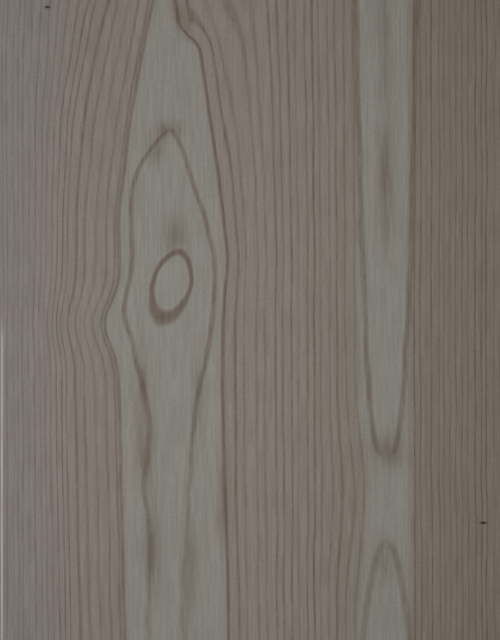
Reproduce this texture procedurally as a WebGL 1 fragment shader.

```glsl
precision highp float;
// Flat-sawn wood board: vertical growth rings bent around two pale cathedral
// figures, one with an eye-shaped knot. Rings are cells of a warped coordinate;
// outlines are distances to curves, and brown patches are soft ellipses.

uniform vec2 u_resolution;

#define PALE vec3(0.510, 0.500, 0.474)
#define LEFT_WOOD vec3(0.490, 0.463, 0.445)
#define MID_WOOD vec3(0.492, 0.463, 0.432)
#define RIGHT_WOOD vec3(0.460, 0.430, 0.390)
#define STAIN vec3(0.365, 0.318, 0.280)
#define RING_DEPTH 0.50
#define OUTLINE_DEPTH 0.52
#define STAIN_DEPTH 0.55
#define FIBRE_DEPTH 0.035
#define SPECKLE_DEPTH 0.022

float hash(vec2 p) {
  vec3 q = fract(vec3(p.xyx) * 0.1031);
  q += dot(q, q.yzx + 33.33);
  return fract((q.x + q.y) * q.z);
}

float noise(vec2 p) {
  vec2 i = floor(p), f = fract(p);
  f = f * f * (3.0 - 2.0 * f);
  return mix(mix(hash(i), hash(i + vec2(1, 0)), f.x),
             mix(hash(i + vec2(0, 1)), hash(i + vec2(1, 1)), f.x), f.y);
}

float bump(float x, float c, float w) {
  float d = (x - c) / w;
  return exp(-d * d);
}

float stroke(float d, float w) { return 1.0 - smoothstep(0.2 * w, w, abs(d)); }

float band(float x, float a, float b, float soft) {
  return smoothstep(a - soft, a + soft, x) * (1.0 - smoothstep(b - soft, b + soft, x));
}

float patchAt(vec2 p, vec2 c, vec2 r) {
  vec2 d = (p - c) / r;
  return exp(-dot(d, d));
}

// Sideways coordinate in which the growth rings are straight.
float straighten(vec2 p) {
  float top = 1.0 - min(p.y / 0.34, 1.0);
  float left = 0.068 * pow(top, 1.3) - 0.030 * bump(p.y, 0.505, 0.045)
             + 0.03 * max(p.y - 0.6, 0.0);
  left *= smoothstep(0.02, 0.24, p.x);
  float right = -0.062 * pow(top, 1.2) + 0.009 * bump(p.y, 0.40, 0.045)
              + 0.03 * max(p.y - 0.6, 0.0);
  right *= exp(-max(p.x - 0.45, 0.0) / 0.07);
  right -= 0.035 * (1.0 - smoothstep(0.03, 0.085, p.y)) * exp(-max(p.x - 0.38, 0.0) / 0.03);
  float bend = mix(left, right, smoothstep(0.315, 0.335, p.x));
  bend += 0.020 * bump(p.y, 0.78, 0.13) * bump(p.x, 0.72, 0.05);
  return p.x - bend + 0.004 * (noise(vec2(p.x * 9.0, p.y * 11.0)) - 0.5);
}

// Ring darkness; spacing tightens toward both sides of the board.
float rings(float s, vec2 p) {
  float g = 50.0 * s - 42.0 * max(0.14 - s, 0.0)
          + 14.0 * max(s - 0.55, 0.0) + 18.0 * max(s - 0.82, 0.0);
  float id = floor(g);
  float d = fract(g) - 0.5 - 0.4 * (hash(vec2(id, 7.0)) - 0.5);
  d += 0.14 * (noise(vec2(id * 3.7, p.y * 14.0)) - 0.5);
  float line = 1.0 - smoothstep(0.03, 0.23, abs(d));
  float late = 0.22 * smoothstep(-0.5, 0.0, d) * (1.0 - smoothstep(0.0, 0.3, d));
  float broken = 0.55 + 0.65 * noise(vec2(p.x * 300.0, p.y * 75.0));
  return (line * broken + late) * (0.4 + 0.6 * hash(vec2(id, 3.0)));
}

// Outline of the left figure, from its apex down to fading legs.
float leftFigure(vec2 p) {
  float a = clamp((p.y - 0.2) / 0.11, 0.0, 1.0);
  float l = mix(0.342, 0.264, a * (2.0 - a)) - 0.014 * bump(p.y, 0.48, 0.04)
          + 0.034 * smoothstep(0.51, 0.66, p.y) - 0.012 * bump(p.y, 0.76, 0.04);
  float r = mix(0.342, 0.430, pow(clamp((p.y - 0.2) / 0.2, 0.0, 1.0), 0.75))
          - 0.05 * smoothstep(0.45, 0.72, p.y) - 0.012 * smoothstep(0.72, 0.88, p.y);
  float wob = 0.006 * (noise(p * vec2(8.0, 30.0)) - 0.5);
  float d = min(abs(p.x - l + wob), abs(p.x - r + wob));
  return stroke(d, 0.008) * smoothstep(0.195, 0.205, p.y) * (1.0 - 0.5 * smoothstep(0.6, 0.9, p.y));
}

// Outline of the right figure: a long tongue above, an arch below.
float rightFigure(vec2 p) {
  float x = abs(p.x - 0.773 + 0.004 * (noise(p * vec2(6.0, 22.0)) - 0.5));
  float tongue = 0.061 * pow(clamp((0.715 - p.y) / 0.715, 0.0, 1.0), 0.3);
  float arch = 0.048 * sqrt(clamp((p.y - 0.845) / 0.155, 0.0, 1.0));
  return stroke(x - tongue, 0.009) * (1.0 - smoothstep(0.70, 0.72, p.y))
       + 0.8 * stroke(x - arch, 0.011) * smoothstep(0.84, 0.86, p.y);
}

float stains(vec2 p) {
  float t = patchAt(p, vec2(0.352 + 0.3 * p.y, 0.025), vec2(0.014, 0.03));
  t += patchAt(p, vec2(0.338, 0.203), vec2(0.025, 0.014)) + 0.7 * patchAt(p, vec2(0.31, 0.235), vec2(0.016, 0.02));
  t += 0.8 * patchAt(p, vec2(0.352, 0.368), vec2(0.024, 0.028));
  t += 0.8 * patchAt(p, vec2(0.285, 0.60), vec2(0.011, 0.05)) + patchAt(p, vec2(0.292, 0.70), vec2(0.016, 0.06));
  t += patchAt(p, vec2(0.305, 0.86), vec2(0.015, 0.06)) + 0.6 * patchAt(p, vec2(0.38, 0.90), vec2(0.013, 0.09));
  t += 0.6 * patchAt(p, vec2(0.396, 0.61), vec2(0.011, 0.05)) + 0.8 * patchAt(p, vec2(0.447, 0.78), vec2(0.012, 0.06));
  t += 0.85 * patchAt(p, vec2(0.771, 0.29), vec2(0.016, 0.10)) + 0.6 * patchAt(p, vec2(0.769, 0.06), vec2(0.013, 0.09));
  t += patchAt(p, vec2(0.775, 0.705), vec2(0.030, 0.025)) + 0.6 * patchAt(p, vec2(0.763, 0.87), vec2(0.022, 0.035));
  return t * (0.5 + 0.8 * noise(p * vec2(170.0, 22.0)));
}

void main() {
  vec2 uv = gl_FragCoord.xy / u_resolution;
  vec2 p = vec2(uv.x, 1.0 - uv.y);  // y runs down the board
  float s = straighten(p);
  float pale = max(band(s, 0.240, 0.442, 0.010), band(s, 0.716, 0.820, 0.009));

  // Wood tone and growth rings
  vec3 col = mix(LEFT_WOOD, MID_WOOD, smoothstep(0.05, 0.4, p.x));
  col = mix(col, RIGHT_WOOD, smoothstep(0.5, 1.0, p.x));
  col = mix(col, PALE, 0.9 * pale);
  float faint = mix(0.65, 1.0, smoothstep(0.05, 0.17, p.x));
  col = mix(col, STAIN, RING_DEPTH * faint * rings(s, p) * (1.0 - 0.93 * pale));

  // Figure outlines, brown patches and knot
  float outline = max(leftFigure(p), rightFigure(p));
  outline = max(outline, max(stroke(s - 0.238, 0.006), stroke(s - 0.446, 0.006)));
  col = mix(col, STAIN, OUTLINE_DEPTH * outline * (0.65 + 0.5 * noise(p * vec2(200.0, 60.0))));
  col = mix(col, STAIN, STAIN_DEPTH * clamp(stains(p), 0.0, 1.0));
  vec2 k = (p - vec2(0.343, 0.446)) * vec2(0.78125, 1.0);
  k.x += 0.2 * k.y;
  float eye = length(k / vec2(0.030, 0.051)) + 0.12 * (noise(p * 45.0) - 0.5);
  col = mix(col, PALE, 0.8 * (1.0 - smoothstep(0.75, 0.95, eye)));
  col = mix(col, STAIN, 0.72 * stroke(eye - 1.0, 0.17 + 0.14 * smoothstep(0.0, 0.05, k.y)));

  // Fibres, speckle, uneven light, small nicks and the worn left edge
  col += FIBRE_DEPTH * (noise(p * vec2(260.0, 28.0)) - 0.5);
  col += SPECKLE_DEPTH * (noise(p * vec2(400.0, 512.0)) - 0.5);
  vec2 away = p - vec2(0.35, 0.52);
  col *= 1.025 - 0.16 * dot(away, away);
  float nick = patchAt(p, vec2(0.967, 0.817), vec2(0.006, 0.002)) + patchAt(p, vec2(0.095, 0.011), vec2(0.005, 0.002));
  col *= 1.0 - 0.6 * nick;
  col += 0.14 * stroke(p.x - 0.004, 0.004) * smoothstep(0.48, 0.55, p.y);
  gl_FragColor = vec4(col, 1.0);
}
```
